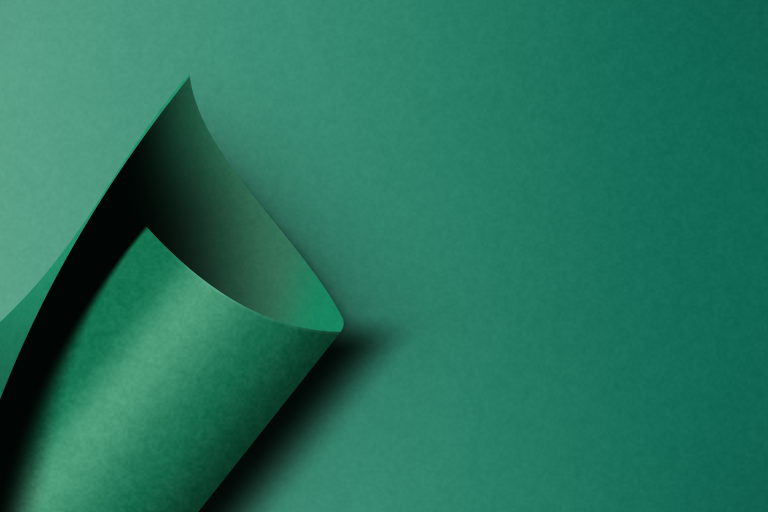
Give the GLSL for this background, as a Shadertoy shader.

```glsl
// A curled sheet of green paper lying on a softly lit green paper backdrop.

// Backdrop
const vec3 BACK_LIGHT = vec3(0.37, 0.65, 0.55);
const vec3 BACK_MID   = vec3(0.20, 0.54, 0.44);
const vec3 BACK_DEEP  = vec3(0.06, 0.41, 0.33);
// Curled sheet
const vec3 SHADE      = vec3(0.004, 0.025, 0.015);
const vec3 INNER_GREY = vec3(0.21, 0.46, 0.35);
const vec3 INNER_LIP  = vec3(0.09, 0.53, 0.38);
const vec3 FLAP       = vec3(0.12, 0.50, 0.37);
const vec3 ROLL_DARK  = vec3(0.03, 0.21, 0.14);
const vec3 ROLL_MID   = vec3(0.09, 0.43, 0.31);
const vec3 ROLL_LIGHT = vec3(0.30, 0.62, 0.48);
const vec3 ROLL_BACK  = vec3(0.08, 0.46, 0.32);
// Paper texture
const float GRAIN_SCALE  = 190.0;
const float GRAIN_AMOUNT = 0.035;
// Right side of the roll: corner position, slope and rounding
const vec2  CORNER = vec2(0.676, 0.365);
const float ROLL_SLOPE = 0.791;
const float CORNER_ROUND = 0.02;

float hash(vec2 p) {
    vec3 q = fract(vec3(p.xyx) * 0.1031);
    q += dot(q, q.yzx + 33.33);
    return fract((q.x + q.y) * q.z);
}

float noise(vec2 p) {
    vec2 i = floor(p), f = fract(p);
    f = f * f * (3.0 - 2.0 * f);
    return mix(mix(hash(i), hash(i + vec2(1, 0)), f.x),
               mix(hash(i + vec2(0, 1)), hash(i + vec2(1, 1)), f.x), f.y);
}

// Fibres: three octaves of noise, centred on zero
float grain(vec2 p) {
    float sum = 0.0, amp = 0.5;
    for (int i = 0; i < 3; i++) {
        sum += amp * (noise(p) - 0.5);
        p = mat2(0.8, 0.6, -0.6, 0.8) * p * 0.55 + 17.0;
        amp *= 0.7;
    }
    return sum;
}

// Cubic Bezier height over the interval from lo to hi
float curve(float v, float lo, float hi, vec4 c) {
    float t = (v - lo) / (hi - lo), s = 1.0 - t;
    return dot(c, vec4(s * s * s, 3.0 * s * s * t, 3.0 * s * t * t, t * t * t));
}

float softMin(float a, float b, float k) {
    float h = max(k - abs(a - b), 0.0) / k;
    return min(a, b) - 0.25 * h * h * k;
}

float cover(float d) {
    float w = 0.8 / iResolution.y;
    return smoothstep(-w, w, d);
}

vec3 backdrop(vec2 p, float gap) {
    float s = p.x + 0.1 * (p.y - 0.5);
    vec3 col = mix(BACK_LIGHT, BACK_MID, smoothstep(-0.25, 0.88, s));
    col = mix(col, BACK_DEEP, smoothstep(0.6, 1.5, s));
    col *= 1.0 - 0.14 * smoothstep(0.6, 1.1, length((p - vec2(0.65, 0.5)) * vec2(0.8, 1.0)));

    // Broad shade beside the curl, then the deep shadow under the roll
    float side = smoothstep(-0.02, 0.0, gap);
    float reach = max(gap, 0.0);
    float shade = 0.28 * exp(-reach / 0.10) * smoothstep(0.9, 0.6, p.y);
    shade += 0.2 * exp(-reach / 0.012) * smoothstep(0.75, 0.45, p.y);
    col *= 1.0 - side * shade;
    float under = smoothstep(0.17, 0.01, reach) * smoothstep(0.39, 0.31, p.y);
    return mix(col, SHADE, side * under * 0.97);
}

vec3 innerFace(vec2 p) {
    float s = p.x + 0.15 * (p.y - 0.6);
    vec3 col = mix(SHADE, INNER_GREY, smoothstep(0.26, 0.56, s));
    col += vec3(0.02, 0.10, 0.07) * smoothstep(0.55, 0.78, p.y) * smoothstep(0.24, 0.36, p.x);
    return mix(col, INNER_LIP, smoothstep(0.52, 0.64, p.x - 0.25 * (p.y - 0.4)));
}

vec3 rollFace(vec2 p, float left) {
    float d = CORNER.x + ROLL_SLOPE * (p.y - CORNER.y) - p.x;
    vec3 col = mix(ROLL_DARK, ROLL_MID, smoothstep(-0.03, 0.17, d));
    col = mix(col, ROLL_LIGHT, smoothstep(0.13, 0.34, d));
    col = mix(col, ROLL_BACK, smoothstep(0.34, 0.46, d));
    float softness = mix(0.10, 0.015, smoothstep(0.0, 0.55, p.y));
    return mix(SHADE, col, smoothstep(0.0, softness, p.x - left));
}

void mainImage(out vec4 fragColor, in vec2 fragCoord) {
    vec2 p = fragCoord / iResolution.y;

    // Contours of the sheet
    float outer = curve(p.y, 0.371, 0.859, vec4(0.0, 0.174, 0.227, 0.373));
    float fold  = curve(p.y, 0.219, 0.844, vec4(0.0, 0.080, 0.199, 0.365));
    float left  = curve(p.y, 0.043, 0.561, vec4(0.0, 0.045, 0.137, 0.283));
    float lip   = curve(p.x, 0.283, 0.674, vec4(0.561, 0.416, 0.350, 0.352));
    float right = curve(p.y, 0.365, 0.859, vec4(0.676, 0.599, 0.383, 0.370));
    right = softMin(right, CORNER.x + ROLL_SLOPE * (p.y - CORNER.y), CORNER_ROUND);

    // Layers from back to front
    float sheet = cover(p.x - outer) * cover(right - p.x) * cover(0.859 - p.y);
    float roll = cover(p.x - left) * cover(lip - p.y);
    vec3 flap = FLAP * mix(0.85, 1.15, smoothstep(0.22, 0.55, p.y));
    vec3 paper = mix(flap, innerFace(p), cover(p.x - fold));
    paper = mix(paper, rollFace(p, left), roll);
    paper += 0.05 * roll * smoothstep(0.008, 0.0, lip - p.y) * smoothstep(0.28, 0.4, p.x);
    vec3 col = mix(backdrop(p, p.x - right), paper, sheet);

    // Fibres show most on the lit roll
    float fibre = grain(p * GRAIN_SCALE) * GRAIN_AMOUNT * (1.0 + sheet * roll);
    col += fibre * smoothstep(0.0, 0.4, col.g);
    fragColor = vec4(clamp(col, 0.0, 1.0), 1.0);
}
```
